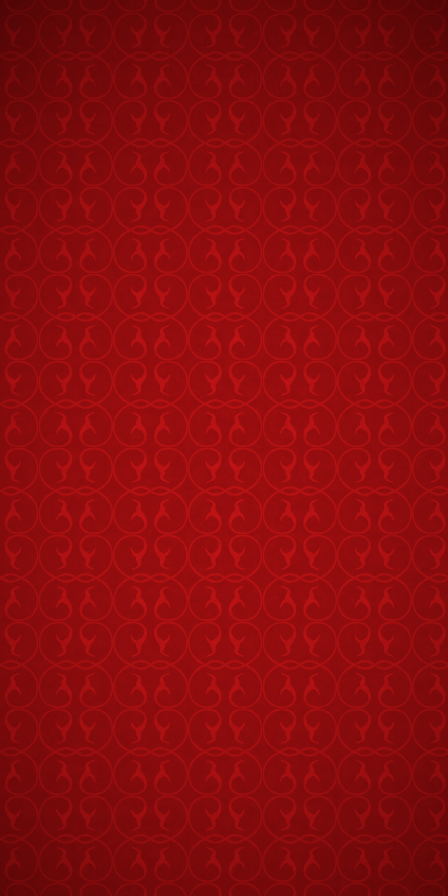
A Shadertoy shader for this pattern:

```glsl
vec2 gradientAt(vec2 cell) {
    float n = fract(sin(dot(cell, vec2(127.1, 311.7))) * 43758.5);
    return vec2(cos(6.2832 * n), sin(6.2832 * n));
}

float gradientNoise(vec2 p) {
    vec2 i = floor(p), f = fract(p);
    vec2 u = f * f * (3.0 - 2.0 * f);
    vec2 e = vec2(0.0, 1.0);
    float low = mix(dot(gradientAt(i), f), dot(gradientAt(i + e.yx), f - e.yx), u.x);
    float high = mix(dot(gradientAt(i + e), f - e), dot(gradientAt(i + 1.0), f - 1.0), u.x);
    return mix(low, high, u.y);
}

vec2 bezier(vec2 a, vec2 b, vec2 c, vec2 d, float t) {
    float s = 1.0 - t;
    return s * s * s * a + 3.0 * s * s * t * b + 3.0 * s * t * t * c + t * t * t * d;
}

// Signed distance to a cubic stroke whose radius runs from r0 to r1
float stroke(vec2 p, vec2 a, vec2 b, vec2 c, vec2 d, float r0, float r1) {
    float nearest = 1e3;
    vec2 start = a;
    for (int i = 1; i <= 12; i++) {
        vec2 end = bezier(a, b, c, d, float(i) / 12.0);
        vec2 along = end - start;
        float h = clamp(dot(p - start, along) / dot(along, along), 0.0, 1.0);
        float radius = mix(r0, r1, (float(i) - 1.0 + h) / 12.0);
        nearest = min(nearest, length(p - start - along * h) - radius);
        start = end;
    }
    return nearest;
}

// Thin scroll: crossing loop, outer arc, then inner curl
float scrollLine(vec2 q) {
    float d = stroke(q, vec2(0, 0), vec2(6, 4.5), vec2(11, 4), vec2(17, 0), 1.0, 1.0);
    d = min(d, stroke(q, vec2(17, 0), vec2(25, 3.5), vec2(31.3, 10), vec2(31.3, 19), 1.0, 0.7));
    d = min(d, stroke(q, vec2(31.3, 19), vec2(31.3, 29), vec2(25, 36.4), vec2(15, 36.4), 0.7, 0.8));
    return min(d, stroke(q, vec2(15, 36.4), vec2(8, 36.4), vec2(3.5, 32), vec2(4.3, 27), 0.8, 1.2));
}

// Bold leaf: stem, S-shaped body with pointed tip, outward horn
float leaf(vec2 q) {
    float d = stroke(q, vec2(4.3, 27), vec2(4.8, 23), vec2(7, 21), vec2(9.5, 18.5), 1.2, 2.3);
    d = min(d, stroke(q, vec2(9.5, 18.5), vec2(13, 14), vec2(4, 11), vec2(15.5, 7.5), 2.4, 0.5));
    return min(d, stroke(q, vec2(8, 20.5), vec2(11, 17.5), vec2(15, 20), vec2(16.5, 25), 2.2, 0.5));
}

void mainImage(out vec4 fragColor, in vec2 fragCoord) {
    vec2 uv = fragCoord / iResolution.xy;
    float pixel = 384.0 / iResolution.x;

    // Six columns across; each cell is mirrored on both axes
    vec2 p = uv * vec2(384, 768) - vec2(193, 347.2);
    vec2 period = vec2(64, 74.55);
    vec2 q = abs(p - period * round(p / period));

    float line = clamp(0.5 - scrollLine(q) / pixel, 0.0, 1.0);
    float bold = clamp(0.5 - leaf(q) / pixel, 0.0, 1.0);

    // Off-centre glow with darker ends
    float falloff = length((uv - vec2(0.5, 0.47)) * vec2(0.72, 1.0));
    float light = max(0.6 - 0.25 * pow(falloff / 0.6, 2.3), 0.2);

    // Faint mottled cloth
    float mottle = gradientNoise(p / 9.0) + 0.8 * gradientNoise(p / 3.0);
    light *= 1.0 + 0.045 * mottle;

    light *= 1.0 + max(0.18 * line, 0.22 * bold);
    fragColor = vec4(light * vec3(1.0, 0.04 + 0.08 * light, 0.05 + 0.08 * light), 1.0);
}
```
